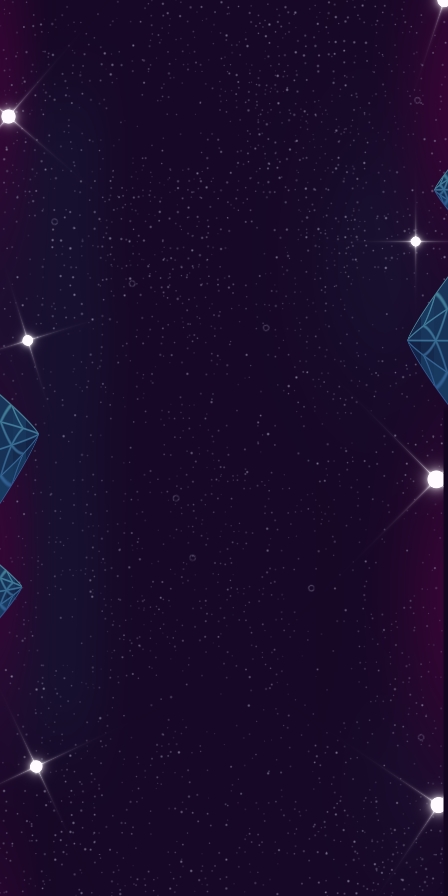
Give the GLSL for this background, as a Shadertoy shader.

```glsl
float hash(vec2 p) {
    vec3 q = fract(p.xyx * vec3(0.1031, 0.1030, 0.0973));
    q += dot(q, q.yzx + 33.33);
    return fract((q.x + q.y) * q.z);
}

float noise(vec2 p) {
    vec2 cell = floor(p), f = fract(p);
    f = f * f * (3.0 - 2.0 * f);
    return mix(mix(hash(cell), hash(cell + vec2(1, 0)), f.x),
               mix(hash(cell + vec2(0, 1)), hash(cell + vec2(1, 1)), f.x), f.y);
}

float blob(vec2 p, vec2 center, vec2 size) {
    vec2 q = (p - center) / size;
    return exp(-dot(q, q));
}

// Violet sky with navy columns and magenta side glows
vec3 sky(vec2 p) {
    vec3 color = vec3(0.088, 0.030, 0.150);
    float wobble = 0.03 * noise(p * vec2(2, 4));
    float navy = smoothstep(0.33, 0.17, p.x + wobble) * smoothstep(1.95, 1.65, p.y) * smoothstep(0.15, 0.5, p.y);
    navy = max(navy, blob(p, vec2(0.86, 1.42), vec2(0.16, 0.30)));
    navy = max(navy, 0.6 * blob(p, vec2(0.92, 0.25), vec2(0.12, 0.20)));
    color = mix(color, vec3(0.092, 0.062, 0.182), navy);

    float leftGlow = smoothstep(0.13, -0.02, p.x) * (0.55 + 0.35 * cos(p.y * 6.0 - 4.6));
    float rightGlow = blob(p, vec2(1.03, 1.78), vec2(0.12, 0.33))
                    + blob(p, vec2(1.03, 0.66), vec2(0.13, 0.36));
    return mix(color, vec3(0.215, 0.018, 0.205), clamp(leftGlow + rightGlow, 0.0, 1.0));
}

// Fine dust: one jittered speck per occupied cell
float dust(vec2 p, float cells, float chance, float radius, float px) {
    vec2 id = floor(p * cells);
    vec2 jitter = 0.2 + 0.6 * vec2(hash(id + 17.0), hash(id + 53.0));
    float d = length(p - (id + jitter) / cells);
    float size = radius * (0.5 + hash(id + 91.0));
    float clusters = smoothstep(0.25, 0.8, noise(id / cells * 7.0));
    float band = 0.35 + 0.65 * smoothstep(0.35, 0.85, abs(p.y - 0.75));
    float present = step(hash(id), chance * band * (0.3 + 1.2 * clusters));
    return present * smoothstep(size + px, size - px, d) * (0.35 + 0.65 * hash(id + 7.0));
}

// Small broken ring of rubble
float rubble(vec2 p, vec2 center, float px) {
    vec2 q = p - center;
    float ring = abs(length(q) - 0.006) - 0.0015;
    return smoothstep(px, -px, ring) * (0.25 + 0.75 * noise(q * 350.0 + center * 90.0));
}

float line(float d, float px) {
    return smoothstep(0.0014 + px, 0.0014 - 0.5 * px, abs(d));
}

// Faceted wireframe gem: tip inside the canvas, base on a side edge
vec3 gem(vec3 color, vec2 p, vec2 tip, float baseX, float top, float bottom, float px) {
    float width = abs(baseX - tip.x);
    float u = (p.x - tip.x) / (baseX - tip.x);
    if (u < -0.05) return color;
    float spread = pow(max(u, 0.0), 0.85);
    float low = mix(tip.y, bottom, spread), high = mix(tip.y, top, spread);
    float height = max(high - low, 0.001);
    float v = (p.y - low) / height;
    float edge = max(low - p.y, p.y - high) * 0.7;
    float inside = smoothstep(px, -px, edge) * step(0.0, u);

    // Fan ribs and zigzag braces
    float rib = (fract(v * 4.0 + 0.5) - 0.5) * height / 4.0;
    float zig = abs(fract(v * 2.0) - 0.5) * 2.0;
    float brace = (u - 0.40 - 0.30 * zig) * width * 0.75;
    float outer = (u - 0.98 + 0.28 * zig) * width * 0.75;
    float wires = max(line(rib, px) * 0.75, max(line(brace, px), line(outer, px)) * 0.7);
    wires = max(wires, line(edge, px));
    float facet = hash(vec2(floor(v * 4.0), floor(u * 3.0)) + 11.0);
    vec3 fill = mix(vec3(0.07, 0.12, 0.26), vec3(0.10, 0.23, 0.38), facet);
    vec3 wire = mix(vec3(0.22, 0.42, 0.68), vec3(0.38, 0.72, 0.76), clamp(v, 0.0, 1.0));
    return mix(color, mix(fill, wire, wires * 0.85), inside);
}

// Bright disc with a halo and four tapering rays
float flare(vec2 p, vec2 center, float radius, float angle, float px) {
    vec2 q = p - center;
    float d = length(q), c = cos(angle), s = sin(angle);
    q = abs(vec2(c * q.x + s * q.y, c * q.y - s * q.x));
    float reach = radius * 3.2;
    float rays = exp(-q.y / 0.0022 - q.x / reach) + exp(-q.x / 0.0022 - q.y / reach);
    float halo = 0.55 * exp(-max(d - radius, 0.0) / (radius * 0.55));
    return smoothstep(radius + px, radius - px, d) + halo + 0.7 * rays;
}

void mainImage(out vec4 fragColor, in vec2 fragCoord) {
    vec2 p = fragCoord / iResolution.x;
    float px = 1.0 / iResolution.x;
    vec3 color = sky(p);

    // Dust and rubble
    float specks = dust(p, 46.0, 0.42, 0.0016, px) + 0.7 * dust(p + 3.7, 71.0, 0.22, 0.0012, px);
    vec2 rocks[8] = vec2[8](vec2(0.295, 1.367), vec2(0.594, 1.268), vec2(0.393, 0.888), vec2(0.695, 0.687),
        vec2(0.430, 0.755), vec2(0.122, 1.505), vec2(0.932, 1.776), vec2(0.940, 0.354));
    for (int i = 0; i < 8; i++) specks += 0.6 * rubble(p, rocks[i], px);
    color = mix(color, vec3(0.55, 0.54, 0.64), min(specks, 1.0) * 0.8);

    // Gems on both sides
    color = gem(color, p, vec2(0.909, 1.240), 1.0, 1.383, 1.096, px);
    color = gem(color, p, vec2(0.969, 1.576), 1.0, 1.622, 1.531, px);
    color = gem(color, p, vec2(0.087, 1.031), 0.0, 1.120, 0.875, px);
    color = gem(color, p, vec2(0.050, 0.690), 0.0, 0.740, 0.620, px);

    // Flares: position, radius, angle
    vec4 flares[7] = vec4[7](vec4(0.019, 1.740, 0.015, 0.86), vec4(0.062, 1.240, 0.011, 0.30),
        vec4(0.081, 0.289, 0.013, 0.44), vec4(0.928, 1.461, 0.010, 0.0), vec4(0.974, 0.930, 0.019, 0.785),
        vec4(0.979, 0.203, 0.017, 0.98), vec4(0.992, 2.000, 0.015, 1.25));
    float light = 0.0;
    for (int i = 0; i < 7; i++) light += flare(p, flares[i].xy, flares[i].z, flares[i].w, px);
    color = mix(color, vec3(1.0, 0.98, 1.0), min(light, 1.0));

    // Dark border strip at the lower right
    float strip = smoothstep(0.990 - px, 0.990 + px, p.x) * smoothstep(1.10, 1.08, p.y);
    color = mix(color, vec3(0.075, 0.025, 0.125), strip);
    fragColor = vec4(color, 1.0);
}
```
